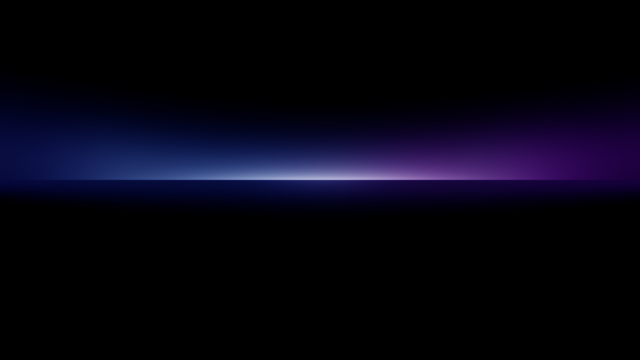
Reproduce this background procedurally as a Shadertoy shader.

```glsl
// A dark horizon lit by a wide aurora-like glow, blue on the left and violet on the right.
// One brightness field is built from Gaussian and exponential falloffs on each side of
// the horizon; a power per channel then turns dim light deep blue and bright light pale.

float bell(float d, float width) {
    float t = d / width;
    return exp(-t * t);
}

// Light above the horizon: a broad veil, lifted at the sides, and a sharp central flare
float skyLight(vec2 p) {
    float side = abs(p.x);
    float height = max(p.y, 0.0);
    float veil = 0.40 - 0.13 * smoothstep(0.5, 0.9, side);
    float spread = 0.13 + (p.x < 0.0 ? 0.05 : 0.03) * side * side;
    float flare = 0.50 * bell(p.x, 0.45) * exp(-height / 0.035);
    return veil * bell(height - 0.08 * side * side, spread) + flare;
}

// Faint reflection below the horizon, deepest under the flare
float groundLight(vec2 p) {
    float depth = max(-p.y, 0.0);
    float sheen = 0.25 * bell(depth, 0.07 - 0.035 * p.x * p.x);
    return sheen + 0.17 * bell(p.x, 0.17) * exp(-depth / 0.03);
}

// Exponents for red, green and blue along the horizon
vec3 tintPower(float x) {
    float red = mix(2.45, 1.55, smoothstep(-0.35, 0.35, x));
    float green = 1.92 + 0.45 * smoothstep(0.0, 0.35, x)
                + 1.5 * smoothstep(0.4, 0.9, x)
                + 0.25 * smoothstep(0.5, 0.9, -x);
    return vec3(red, green, 1.0);
}

void mainImage(out vec4 fragColor, in vec2 fragCoord) {
    // Centred coordinates, one unit per canvas height
    vec2 p = (fragCoord - 0.5 * iResolution.xy) / iResolution.y;
    float edge = 1.0 / iResolution.y;
    float above = smoothstep(-edge, edge, p.y);

    // Join both sides and let the dimmest light sink to black
    float light = mix(groundLight(p), skyLight(p), above);
    light = max(light - 0.02, 0.0);

    vec3 power = tintPower(p.x) + vec3(0.15, 0.2, 0.0) * (1.0 - above);
    vec3 color = pow(vec3(light + 1e-5), power);
    fragColor = vec4(clamp(color, 0.0, 1.0), 1.0);
}
```
